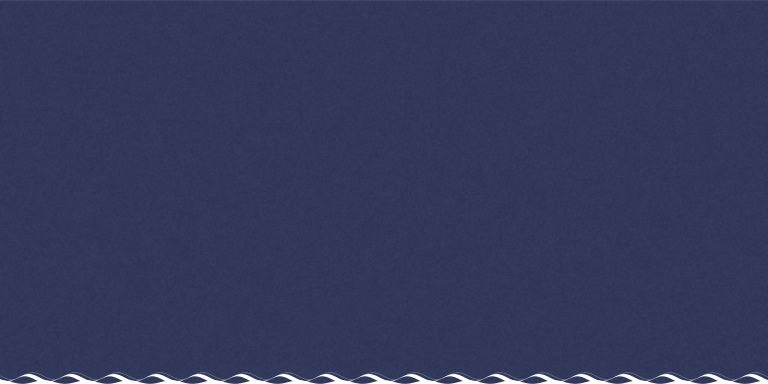
Give the GLSL for this background, as a WebGL 2 fragment shader.

```glsl
#version 300 es
precision highp float;
// A navy sheet with fine paper-like grain and a rippling white wave border.
// The border is layered sine curves along the bottom edge; the grain is
// value noise at a fine and a broad scale. Lengths are in canvas heights.

uniform vec2 u_resolution;
out vec4 outColor;

const vec3 NAVY = vec3(0.192, 0.220, 0.353);
const vec3 WHITE = vec3(0.995);
const vec3 MIST = vec3(0.55, 0.58, 0.68);
const float TAU = 6.2831853;
const float WAVE_PERIOD = 0.1107;
const float CREST_X = 0.072;
const float WAVE_HEIGHT = 0.0090;
const float GRAIN_SCALE = 256.0;
const float GRAIN_AMOUNT = 0.026;
const float BROAD_SCALE = 60.0;
const float BROAD_AMOUNT = 0.006;
const float TOP_LINE = 0.0030;

float hash(vec2 p) {
  vec3 q = fract(vec3(p.xyx) * 0.1031);
  q += dot(q, q.yzx + 33.33);
  return fract((q.x + q.y) * q.z);
}

float valueNoise(vec2 p) {
  vec2 cell = floor(p);
  vec2 f = fract(p);
  f = f * f * (3.0 - 2.0 * f);
  float low = mix(hash(cell), hash(cell + vec2(1.0, 0.0)), f.x);
  float high = mix(hash(cell + vec2(0.0, 1.0)), hash(cell + 1.0), f.x);
  return mix(low, high, f.y);
}

// Height of a wave whose crest is shifted by a fraction of its period.
float wave(float x, float base, float amplitude, float shift) {
  return base + amplitude * cos(TAU * ((x - CREST_X) / WAVE_PERIOD - shift));
}

// Coverage of the region below a curve, smoothed over one pixel.
float below(float y, float curve, float pixel) {
  return clamp((curve - y) / pixel + 0.5, 0.0, 1.0);
}

void main() {
  float pixel = 1.0 / u_resolution.y;
  vec2 p = gl_FragCoord.xy * pixel;

  // Grainy ground with a faint light line along the top
  float grain = valueNoise(p * GRAIN_SCALE + 0.5) - 0.5;
  float broad = valueNoise(p * BROAD_SCALE + 17.0) - 0.5;
  vec3 color = NAVY + GRAIN_AMOUNT * grain + BROAD_AMOUNT * broad;
  color = mix(color, MIST, 0.14 * (1.0 - below(p.y, 1.0 - TOP_LINE, pixel)));

  // Thin pale outline riding above the border
  float outline = wave(p.x, 0.0215, WAVE_HEIGHT, 0.12);
  float line = below(p.y, outline, pixel) - below(p.y, outline - 0.0018, pixel);
  color = mix(color, MIST, 0.7 * line);

  // White ribbon, thickest on the falling side of each crest
  float ribbonTop = wave(p.x, 0.0170, WAVE_HEIGHT, 0.03);
  float ribbonBottom = wave(p.x, 0.0110, WAVE_HEIGHT, -0.07);
  float ribbon = below(p.y, ribbonTop, pixel)
               - below(p.y, min(ribbonTop, ribbonBottom), pixel);
  color = mix(color, WHITE, ribbon);

  // White foot rising and falling along the bottom edge
  float foot = wave(p.x, 0.0050, 0.0045, 0.38);
  color = mix(color, WHITE, below(p.y, foot, pixel));

  outColor = vec4(color, 1.0);
}
```
